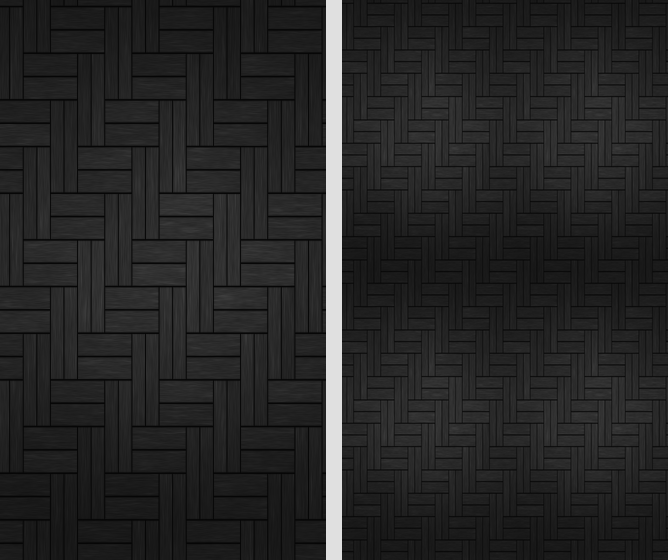
Left: one tile. Right: repeated 2 by 2.
This pattern is drawn by a Shadertoy shader. Its source:

```glsl
// Dark herringbone parquet: paired planks laid in 2x1 and 1x2 blocks that step
// one unit sideways per row. Each plank gets its own tone and gradient-noise
// grain from a wrapped id, under a soft periodic light, so the canvas tiles.

const float REPEATS      = 3.0;                // herringbone periods each way
const float UNITS        = 4.0 * REPEATS;      // grid units each way
const vec2  GRID_SHIFT   = vec2(0.145, 0.14);  // pattern offset, in units
const float GAP_HALF     = 0.016;              // half width of a joint, in units
const float BEVEL_WIDTH  = 0.035;
const float BEVEL_DEPTH  = 0.14;
const float TONE_SPREAD  = 0.08;               // brightness change per plank
const float GRAIN_AMOUNT = 0.30;
const vec2  GRAIN_SCALE  = vec2(1.3, 23.0);    // along, across a plank
const vec2  LIGHT_CENTER = vec2(0.5, 0.54);
const float EDGE_LEVEL   = 0.098;
const float LIGHT_LEVEL  = 0.092;
const float SIDE_LIGHT   = 0.68;               // light left at the sides
const vec3  WOOD_TINT    = vec3(1.0, 1.0, 1.0);
const vec3  GAP_COLOR    = vec3(0.022);
const float TAU          = 6.2831853;

float hash(vec2 p)
{
    uvec2 u = uvec2(ivec2(floor(p)));
    uint h = u.x * 1597334677u ^ u.y * 3812015801u;
    h = (h ^ (h >> 16)) * 2246822519u;
    h = (h ^ (h >> 13)) * 3266489917u;
    return float((h ^ (h >> 16)) >> 8) / 16777216.0;
}

float cornerSlope(vec2 corner, vec2 offset)
{
    float angle = TAU * hash(corner);
    return dot(vec2(cos(angle), sin(angle)), offset);
}

// Gradient noise, about -0.7 to 0.7
float gradientNoise(vec2 p)
{
    vec2 i = floor(p), f = p - i;
    vec2 s = f * f * f * (f * (f * 6.0 - 15.0) + 10.0);
    vec2 e = vec2(1.0, 0.0);
    float low  = mix(cornerSlope(i, f), cornerSlope(i + e, f - e), s.x);
    float high = mix(cornerSlope(i + e.yx, f - e.yx), cornerSlope(i + 1.0, f - 1.0), s.x);
    return mix(low, high, s.y);
}

// Long fibres with a gentle bend, a finer layer and a few pale streaks
float woodGrain(vec2 q, vec2 seed)
{
    q.y += 0.03 * gradientNoise(q * vec2(1.1, 2.0) + seed);
    float fibres = gradientNoise(q * GRAIN_SCALE + seed);
    float fine   = gradientNoise(q * GRAIN_SCALE * vec2(3.0, 1.9) + seed.yx);
    float bands  = gradientNoise(q * GRAIN_SCALE * vec2(0.6, 0.3) + seed + 71.0);
    float streak = smoothstep(0.2, 0.6, fibres + 0.4 * bands);
    return 0.5 * fibres + 0.5 * fine + 0.3 * bands + 0.35 * streak;
}

// Brightest near the middle, flat and equal at opposite edges
float roomLight(vec2 uv)
{
    vec2 w = 0.5 + 0.5 * cos(TAU * (uv - LIGHT_CENTER));
    return EDGE_LEVEL + LIGHT_LEVEL * pow(w.y, 0.8) * mix(SIDE_LIGHT, 1.0, w.x);
}

void mainImage(out vec4 fragColor, in vec2 fragCoord)
{
    vec2 uv = fragCoord / iResolution.xy;
    vec2 pixel = UNITS / iResolution.xy;
    vec2 grid = (uv - 0.5) * UNITS + GRID_SHIFT;
    vec2 cell = floor(grid);

    // Steps 0 and 1 form a lying block, 2 and 3 the top and foot of an upright one
    float phase = mod(cell.x - cell.y + 1.0, 4.0);
    bool lying = phase < 1.5;
    vec2 origin = cell;
    if (lying) origin.x -= floor(phase + 0.5);
    else if (phase < 2.5) origin.y -= 1.0;

    // Plank space: x runs along 0..2, y across 0..0.5
    vec2 q = grid - origin;
    if (!lying) { q = q.yx; pixel = pixel.yx; }
    float plank = step(0.5, q.y);
    q.y -= 0.5 * plank;

    // Wrapped id keeps planks whole across the canvas edges
    vec2 id = mod(origin, UNITS) + vec2(0.0, UNITS * plank);
    vec2 seed = floor(400.0 * vec2(hash(id + 101.0), hash(id + 307.0)));
    float tone = 1.0 + TONE_SPREAD * (hash(id) - 0.5) * 2.0;

    // Joints and soft bevel
    vec2 edge = min(q, vec2(2.0, 0.5) - q);
    vec2 cover = clamp((edge - GAP_HALF) / pixel + 0.5, 0.0, 1.0);
    float nearest = min(edge.x, edge.y);
    float bevel = 1.0 - BEVEL_DEPTH * (1.0 - smoothstep(GAP_HALF, GAP_HALF + BEVEL_WIDTH, nearest));

    float grain = 1.0 + GRAIN_AMOUNT * woodGrain(q, seed);
    vec3 wood = WOOD_TINT * roomLight(uv) * tone * grain * bevel;
    fragColor = vec4(mix(GAP_COLOR, wood, cover.x * cover.y), 1.0);
}
```
